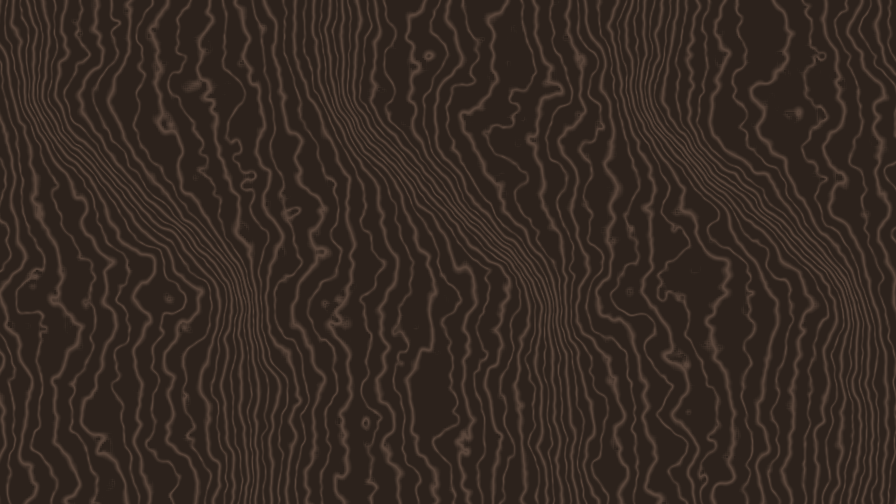
This pattern is drawn by a Shadertoy shader. Its source:

```glsl
// Dark brown contour map: fine wavy vertical lines crowding into three S-shaped bands.

const float TAU = 6.2831853;
const float BAND_PERIOD = 0.605;    // distance between bands, in canvas heights
const float LINES_PER_BAND = 23.0;

const vec3 GROUND = vec3(0.172, 0.134, 0.110);
const vec3 INK = vec3(0.345, 0.270, 0.227);

float hash(vec2 p) {
    return fract(sin(dot(p, vec2(127.1, 311.7))) * 43758.5453);
}

float valueNoise(vec2 p) {
    vec2 cell = floor(p);
    vec2 f = fract(p);
    f = f * f * (3.0 - 2.0 * f);
    float low = mix(hash(cell), hash(cell + vec2(1.0, 0.0)), f.x);
    float high = mix(hash(cell + vec2(0.0, 1.0)), hash(cell + vec2(1.0, 1.0)), f.x);
    return mix(low, high, f.y);
}

// Fractal noise centred on zero
float fbm(vec2 p, int octaves) {
    float sum = 0.0;
    float amplitude = 1.0;
    for (int i = 0; i < octaves; i++) {
        sum += amplitude * (valueNoise(p) - 0.5);
        p = mat2(1.6, 1.2, -1.2, 1.6) * p + 17.3;
        amplitude *= 0.5;
    }
    return sum;
}

float bump(float x, float centre, float width) {
    float d = (x - centre) / width;
    return exp(-d * d);
}

// Horizontal position of the first band at a given depth below the top edge
float bandCentre(float depth) {
    return 0.05 + 0.05 * depth + 0.41 * smoothstep(0.18, 0.62, depth);
}

// Bands pinch tightest at their two bends
float bandSharpness(float depth) {
    return 0.40 + 0.25 * (bump(depth, 0.21, 0.1) + bump(depth, 0.6, 0.1));
}

// Periodic offset whose slope peaks sharply at angle zero
float crowding(float angle, float sharpness) {
    return 2.0 * atan(sharpness * sin(angle), 1.0 - sharpness * cos(angle)) / TAU;
}

// Height field; each integer level is one contour
float elevation(vec2 p) {
    float depth = 1.0 - p.y;
    float centre = bandCentre(depth);
    float slope = (p.x - 0.42 * centre) / BAND_PERIOD;
    float angle = TAU * (p.x - centre) / BAND_PERIOD;
    float terrain = slope + 0.6 * crowding(angle, bandSharpness(depth));
    float swell = 1.8 * fbm(p * 5.5 + 5.0, 2);
    float wiggle = 1.25 * fbm(p * 17.0 + 31.0, 3);
    return LINES_PER_BAND * terrain + swell + wiggle;
}

// Soft line around a contour; flat ground widens it
float contour(float levelOffset, float gradient, float halfWidth, float pixel) {
    float spread = clamp(sqrt(36.0 / gradient), 0.6, 1.5);
    float width = max(halfWidth * spread, 1.1 * pixel);
    float closeness = max(1.0 - abs(levelOffset) / (gradient * width), 0.0);
    return closeness * sqrt(closeness);
}

void mainImage(out vec4 fragColor, in vec2 fragCoord) {
    float pixel = 1.0 / iResolution.y;
    vec2 p = fragCoord * pixel;

    float level = elevation(p);
    float gradient = max(length(vec2(dFdx(level), dFdy(level))) / pixel, 7.0);

    // Strong and faint contours alternate
    float nearest = floor(level + 0.5);
    float faint = mod(nearest, 2.0);
    float halfWidth = mix(0.0085, 0.0055, faint);
    float strength = mix(1.1, 0.9, faint);
    float ink = strength * contour(level - nearest, gradient, halfWidth, pixel);

    // Worn ink, most broken along the faint lines
    ink *= 1.0 + mix(0.2, 0.7, faint) * (valueNoise(p * 110.0) - 0.5);

    fragColor = vec4(mix(GROUND, INK, clamp(ink, 0.0, 1.0)), 1.0);
}
```
